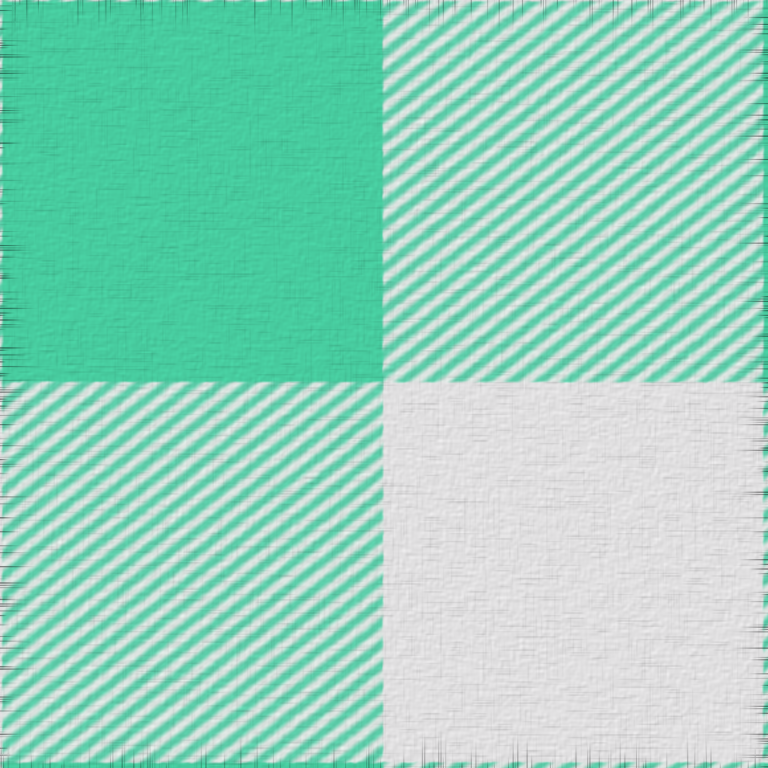
Give the GLSL for this pattern, as a Shadertoy shader.

```glsl
// Two-tone woven gingham: one large check of green and off-white bands.
// Warp and weft bands cross, and a diagonal twill wave picks the upper thread;
// embossed thread noise adds the cloth relief and frayed lines darken the rim.

const vec3 GREEN = vec3(0.280, 0.800, 0.624);
const vec3 TWILL_GREEN = vec3(0.360, 0.800, 0.662);
const vec3 WHITE = vec3(0.880, 0.876, 0.880);
const vec3 TWILL_WHITE = vec3(0.858, 0.890, 0.876);

const float CHECK_PERIOD = 0.991;           // one green and one white band
const vec2 CHECK_ORIGIN = vec2(0.003, 0.5026);
const vec2 TWILL_FREQ = vec2(28.0, 35.9);   // stripes across and down
const float TWILL_PHASE = 0.02;

float hash(vec2 p) {
    vec3 q = fract(vec3(p.xyx) * 0.1031);
    q += dot(q, q.yzx + 33.33);
    return fract((q.x + q.y) * q.z);
}

float valueNoise(vec2 p) {
    vec2 cell = floor(p), f = fract(p);
    f = f * f * (3.0 - 2.0 * f);
    float low = mix(hash(cell), hash(cell + vec2(1, 0)), f.x);
    float high = mix(hash(cell + vec2(0, 1)), hash(cell + vec2(1, 1)), f.x);
    return mix(low, high, f.y);
}

// Periodic bar: 1 in the first half of each unit, 0 in the second.
float bar(float t, float soft) {
    float d = abs(fract(t + 0.25) - 0.5);
    return 1.0 - smoothstep(0.25 - soft, 0.25 + soft, d);
}

// Cloth height: long threads both ways plus a finer grain.
float clothHeight(vec2 p) {
    float weft = valueNoise(p * vec2(75.0, 250.0));
    float warp = valueNoise(p * vec2(250.0, 75.0) + 71.0);
    float grain = valueNoise(p * 210.0 + 19.0);
    return 0.4 * weft + 0.3 * warp + 0.4 * grain;
}

// Slope of the cloth towards a light at the upper left.
float emboss(vec2 p) {
    vec2 reach = vec2(-0.0010, 0.0013);
    return clothHeight(p - reach) - clothHeight(p + reach);
}

// Dark loose threads running inwards from both ends of one axis.
float fray(float along, float across, float seed) {
    float side = step(0.5, along);
    float edge = min(along, 1.0 - along);
    float row = across * 330.0;
    vec2 id = vec2(floor(row), seed + side * 7.0);
    float chance = smoothstep(0.55, 1.0, hash(id));
    float reach = mix(0.008, 0.055, hash(id + 41.0));
    float line = 1.0 - smoothstep(0.1, 0.5, abs(fract(row) - 0.5));
    return chance * line * (1.0 - smoothstep(0.0, reach, edge));
}

// Sparse thin creases between threads across the whole cloth.
float crease(float along, float across, float seed) {
    float row = across * 290.0;
    float n = valueNoise(vec2(along * 32.0 + seed, floor(row) * 3.0));
    float line = 1.0 - smoothstep(0.1, 0.5, abs(fract(row) - 0.5));
    return smoothstep(0.65, 0.95, n) * line;
}

void mainImage(out vec4 fragColor, in vec2 fragCoord) {
    vec2 uv = fragCoord / iResolution.xy;
    float pixel = 1.0 / min(iResolution.x, iResolution.y);

    // Thread wobble slightly roughens every colour boundary.
    vec2 wobble = vec2(valueNoise(uv * 160.0), valueNoise(uv * 160.0 + 53.0)) - 0.5;
    vec2 p = uv + wobble * 0.0014;

    // Green bands of the warp (columns) and weft (rows).
    vec2 check = (p - CHECK_ORIGIN) / CHECK_PERIOD;
    float bandSoft = max(0.0022, pixel);
    float warp = bar(check.x, bandSoft);
    float weft = bar(check.y, bandSoft);

    // Diagonal twill chooses which thread lies on top.
    float diagonal = dot(vec2(p.x, 1.0 - p.y), TWILL_FREQ);
    float twillSoft = max(0.2, pixel * length(TWILL_FREQ));
    float warpOnTop = bar(diagonal - TWILL_PHASE + 0.25, twillSoft);
    float dyed = mix(weft, warp, warpOnTop);
    float mixed = abs(warp - weft);
    vec3 color = mix(mix(WHITE, TWILL_WHITE, mixed), mix(GREEN, TWILL_GREEN, mixed), dyed);

    // Relief, creases and a frayed rim.
    float light = 1.0 + 0.12 * emboss(uv);
    light -= 0.06 * crease(uv.x, uv.y, 3.0) + 0.03 * crease(uv.y, uv.x, 29.0);
    float rim = max(fray(uv.x, uv.y, 5.0), 0.6 * fray(uv.y, uv.x, 23.0));
    color *= light * (1.0 - 0.42 * rim);

    fragColor = vec4(clamp(color, 0.0, 1.0), 1.0);
}
```
